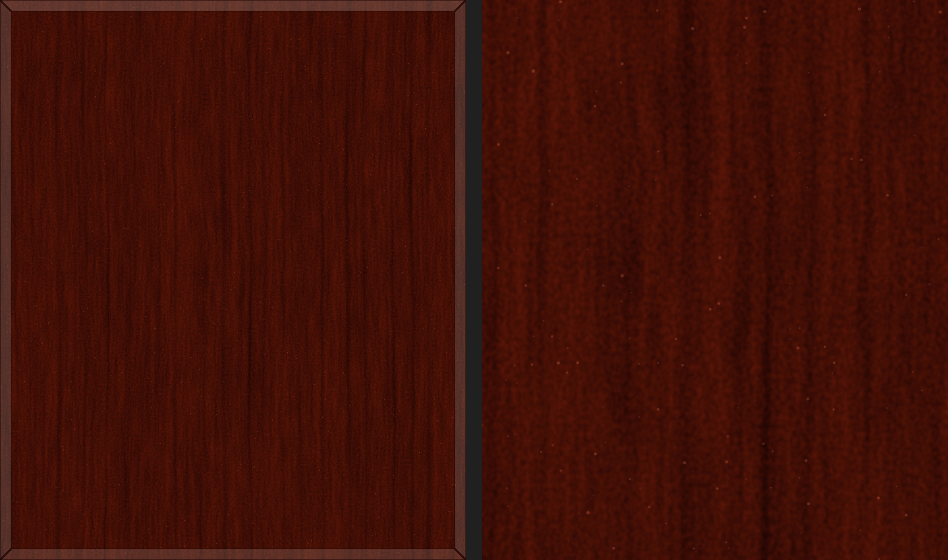
Left, the full canvas; right, a detail of the centre.
A WebGL 2 fragment shader for this texture:

```glsl
#version 300 es
precision highp float;
// Dark red mahogany panel with a pale mitred bevel around its rim.
// Jittered columns make the long dark veins, stretched gradient noise the
// fibres, fine noise the grain, and sparse cells the small bright flecks.
uniform vec2 u_resolution;
out vec4 fragColor;

const vec3 DARK_WOOD = vec3(0.155, 0.027, 0.014);
const vec3 RED_WOOD = vec3(0.300, 0.068, 0.022);
const vec3 GROOVE = vec3(0.120, 0.022, 0.012);
const float BEVEL_WIDTH = 0.0195;

// Integer hash of a lattice cell, two values from 0 to 1
vec2 hash2(vec2 cell) {
    uvec2 v = uvec2(ivec2(floor(cell))) * 1664525u + 1013904223u;
    v.x += v.y * 1664525u;
    v.y += v.x * 1664525u;
    v ^= v >> 16;
    v.x += v.y * 1664525u;
    v.y += v.x * 1664525u;
    v ^= v >> 16;
    return vec2(v & 65535u) / 65536.0;
}

float gradientDot(vec2 cell, vec2 corner, vec2 f) {
    float angle = 6.2832 * hash2(cell + corner).x;
    return dot(vec2(cos(angle), sin(angle)), f - corner);
}

float gradientNoise(vec2 p) {
    vec2 i = floor(p), f = p - i;
    vec2 s = f * f * f * (f * (f * 6.0 - 15.0) + 10.0);
    float low = mix(gradientDot(i, vec2(0, 0), f), gradientDot(i, vec2(1, 0), f), s.x);
    float high = mix(gradientDot(i, vec2(0, 1), f), gradientDot(i, vec2(1, 1), f), s.x);
    return mix(low, high, s.y);
}

// One dark vein per column, fading in and out along its length.
float veins(vec2 p, float spacing, float width, float seed) {
    float column = floor(p.x / spacing);
    float sum = 0.0;
    for (float k = -1.0; k <= 1.0; k++) {
        float id = column + k;
        vec2 rnd = hash2(vec2(id, seed));
        float centre = (id + 0.2 + 0.6 * rnd.x) * spacing;
        float d = abs(p.x - centre) / (width * (0.7 + 0.7 * rnd.y));
        float fade = 0.7 + 1.2 * gradientNoise(vec2(id * 7.3 + seed, p.y * 3.5 + rnd.x * 20.0));
        sum += (exp(-d * d) + 0.2 * exp(-d * 0.4)) * clamp(fade, 0.0, 1.0) * (0.4 + 0.6 * rnd.y);
    }
    return sum;
}

vec3 wood(vec2 p) {
    // Slow sideways drift of the grain
    vec2 q = p;
    q.x += 0.012 * gradientNoise(p * vec2(3.0, 2.3) + 4.7);
    q.x += 0.003 * gradientNoise(p * vec2(14.0, 9.0) + 11.3);
    q.x += 0.0020 * gradientNoise(p * vec2(60.0, 45.0) + 31.0);

    float band = gradientNoise(q * vec2(13.0, 0.9) + 2.4);
    float fibre = gradientNoise(q * vec2(95.0, 6.0) + 17.6);
    float thread = gradientNoise(q * vec2(200.0, 22.0) + 41.2);
    float grain = gradientNoise(p * vec2(290.0, 230.0) + 9.5);
    float dust = gradientNoise(p * vec2(410.0, 370.0) + 63.7);

    float tone = 0.77 + 0.22 * band + 0.34 * fibre + 0.44 * thread + 0.42 * grain + 0.38 * dust;
    float broken = 0.85 + 0.9 * thread;
    tone -= 0.52 * broken * veins(q, 0.042, 0.0024, 3.0);
    tone -= 0.24 * broken * veins(q, 0.017, 0.0014, 8.0);
    return mix(DARK_WOOD, RED_WOOD, clamp(tone, -0.15, 1.25));
}

// Small round dots in a random few of the cells, tinted from cool to warm
vec3 flecks(vec2 p, float cells, float share, float pixel) {
    vec2 cell = floor(p * cells);
    vec2 rnd = hash2(cell + 71.0);
    vec2 centre = (cell + 0.3 + 0.4 * hash2(cell + 937.0)) / cells;
    float radius = 0.0003 + 0.0007 * rnd.y * rnd.y;
    float spot = 1.0 - smoothstep(radius - pixel * 0.5, radius + pixel * 0.5, length(p - centre));
    vec3 tint = mix(vec3(0.06, 0.08, 0.11), vec3(0.18, 0.11, 0.08), rnd.y);
    return tint * spot * step(rnd.x, share);
}

float line(float d, float halfWidth, float pixel) {
    return 1.0 - smoothstep(halfWidth - pixel * 0.5, halfWidth + pixel * 0.5, abs(d));
}

// Pale translucent rim, dark at its mitres and edges.
vec3 bevel(vec3 base, vec2 p, float aspect, float pixel) {
    vec2 edge = min(p, vec2(aspect, 1.0) - p);
    float d = min(edge.x, edge.y);
    float across = edge.x - edge.y;
    float inside = 1.0 - smoothstep(-0.5, 0.5, (d - BEVEL_WIDTH) / pixel);
    float horizontal = smoothstep(-pixel, pixel, across);
    float top = step(0.5, p.y);

    vec3 sideSheen = mix(base, vec3(0.64, 0.74, 0.75), 0.195);
    vec3 endSheen = mix(base, vec3(0.82, 0.75, 0.71), mix(0.185, 0.23, top));
    vec3 rim = mix(sideSheen, endSheen, horizontal);
    rim = mix(rim, GROOVE, 0.85 * line(across, 0.0022, pixel));
    rim = mix(rim, GROOVE, 0.55 * line(d, 0.0014, pixel));

    vec3 color = mix(base, rim, inside);
    return mix(color, GROOVE, 0.4 * line(d - BEVEL_WIDTH - 0.001, 0.0010, pixel));
}

void main() {
    float pixel = 1.0 / u_resolution.y;
    float aspect = u_resolution.x * pixel;
    vec2 p = gl_FragCoord.xy * pixel;
    vec3 color = wood(p) + flecks(p, 190.0, 0.045, pixel);
    fragColor = vec4(bevel(color, p, aspect, pixel), 1.0);
}
```
